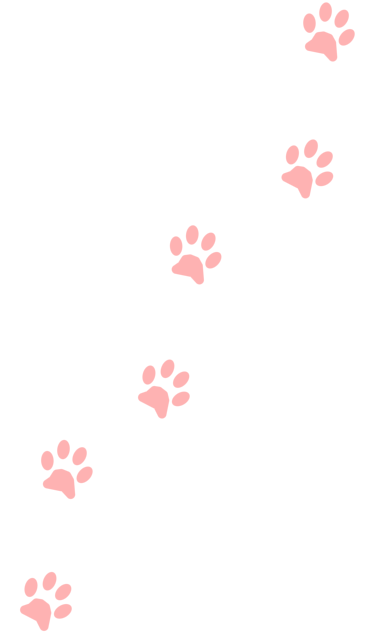
Write a Shadertoy shader that draws this pattern.

```glsl
// A trail of pink paw prints climbing a white page from lower left to upper right.
// Each print is four tilted ellipses (toes) and a rounded polygon (pad);
// every second print is turned a little clockwise, like a walking animal.

mat2 turn(float a) {
    float c = cos(a), s = sin(a);
    return mat2(c, s, -s, c);
}

// Approximate signed distance to an axis-aligned ellipse.
float ellipse(vec2 p, vec2 radii) {
    float k = length(p / radii);
    float slope = length(p / (radii * radii));
    return k * (k - 1.0) / max(slope, 1e-4);
}

// Signed distance to the heel pad: a polygon grown outward to round its corners.
float heelPad(vec2 p) {
    const int N = 9;
    vec2 corner[N] = vec2[N](
        vec2(-33.5, -29.2), vec2(-23.5, -22.2), vec2(-16.5, -11.2),
        vec2(-8.5, -10.2), vec2(1.5, -14.2), vec2(6.5, -23.2),
        vec2(8.5, -48.2), vec2(-3.5, -35.2), vec2(-18.5, -32.2));
    float d = 1e6, side = 1.0;
    for (int i = 0; i < N; i++) {
        vec2 a = corner[i], b = corner[(i + 1) % N];
        vec2 e = b - a, w = p - a;
        vec2 gap = w - e * clamp(dot(w, e) / dot(e, e), 0.0, 1.0);
        d = min(d, dot(gap, gap));
        // Flip the sign at each edge crossed by a horizontal ray.
        if ((a.y > p.y) != (b.y > p.y) && w.x < e.x * w.y / e.y) side = -side;
    }
    return side * sqrt(d) - 8.0;
}

// One print, about 92 units wide, centred between its outer toes.
float pawPrint(vec2 p) {
    // Toe centre and clockwise tilt.
    vec3 toe[4] = vec3[4](
        vec3(-33.5, 12.8, -0.03), vec3(-4.5, 32.8, 0.12),
        vec3(24.5, 20.8, 0.5), vec3(33.5, -12.7, 0.75));
    float d = heelPad(p);
    for (int i = 0; i < 4; i++)
        d = min(d, ellipse(turn(toe[i].z) * (p - toe[i].xy), vec2(11.2, 17.4)));
    return d;
}

void mainImage(out vec4 fragColor, in vec2 fragCoord) {
    vec2 uv = fragCoord / iResolution.y;
    float pawScale = 1152.0;

    // Print positions, in canvas heights, from top to bottom.
    vec2 step_[6] = vec2[6](
        vec2(0.5126, 0.9527), vec2(0.4818, 0.7392), vec2(0.3043, 0.6044),
        vec2(0.2576, 0.3953), vec2(0.1031, 0.2691), vec2(0.0733, 0.0634));

    float d = 1e6;
    for (int i = 0; i < 6; i++) {
        float lean = 0.28 * float(i % 2);
        d = min(d, pawPrint(turn(lean) * (uv - step_[i]) * pawScale));
    }

    // Soft edge about one pixel wide.
    float px = pawScale / iResolution.y;
    float ink = 1.0 - smoothstep(-0.8 * px, 0.8 * px, d);
    vec3 paper = vec3(1.0), pink = vec3(0.995, 0.7, 0.7);
    fragColor = vec4(mix(paper, pink, ink), 1.0);
}
```
